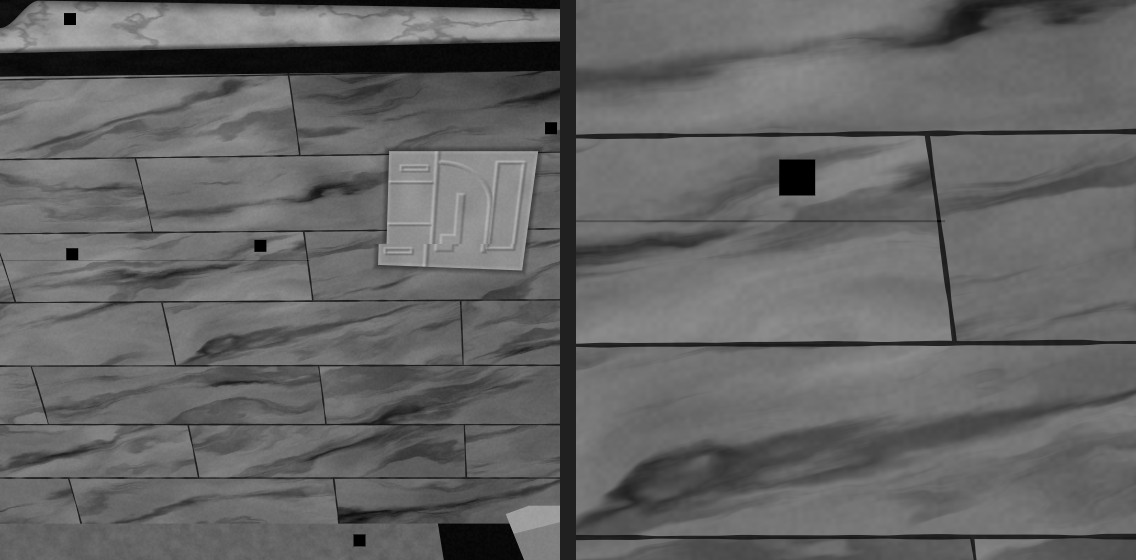
Left, the full canvas; right, a detail of the centre.
Reproduce this texture procedurally as a Shadertoy shader.

```glsl
// Grey veined marble planks in receding staggered rows, with a stone ledge, a moulded plate and a floor strip.

const float ROWS = 7.0;
const float GROUT_TONE = 0.07;
const float GAP_TONE = 0.03;

float hash(vec2 p) {
    vec3 q = fract(vec3(p.xyx) * 0.1031);
    q += dot(q, q.yzx + 33.33);
    return fract((q.x + q.y) * q.z);
}

float noise(vec2 p) {
    vec2 i = floor(p), f = fract(p);
    f = f * f * (3.0 - 2.0 * f);
    return mix(mix(hash(i), hash(i + vec2(1, 0)), f.x),
               mix(hash(i + vec2(0, 1)), hash(i + vec2(1, 1)), f.x), f.y);
}

float fbm(vec2 p) {
    float sum = 0.0, amp = 0.5;
    for (int i = 0; i < 5; i++) {
        sum += amp * noise(p);
        p = p * 2.03 + 17.3;
        amp *= 0.5;
    }
    return sum;
}

float box(vec2 p, vec2 halfSize) {
    vec2 d = abs(p) - halfSize;
    return length(max(d, 0.0)) + min(max(d.x, d.y), 0.0);
}

// Coverage of a signed distance, softened over one pixel
float fill(float d, float px) { return clamp(0.5 - d / px, 0.0, 1.0); }

// Tone offset of the stone: clouds, fine streaks and one broad vein per plank
float marble(vec2 p, vec2 centre, float seed) {
    float slope = mix(0.06, 0.26, hash(vec2(seed, 3.0)));
    vec2 s = vec2(p.x, p.y + slope * p.x);
    vec2 shift = vec2(seed * 7.3, seed * 3.1);
    float warp = fbm(s * vec2(5.0, 14.0) + shift);
    float grain = fbm(vec2(s.x * 5.0, s.y * 42.0 + warp * 5.0) + shift);
    float cloud = fbm(s * vec2(9.0, 26.0) + warp * 2.0 + shift);
    float streak = smoothstep(0.53, 0.76, grain);
    float line = s.y - centre.y - slope * centre.x + (warp - 0.48) * 0.09;
    float width = 0.003 + 0.018 * noise(vec2(p.x * 9.0, seed));
    float vein = 1.0 - smoothstep(0.0, width, abs(line));
    vein *= smoothstep(0.3, 0.6, fbm(s * vec2(9.0, 60.0) + shift));
    return (cloud - 0.48) * 0.22 - 0.13 * streak - 0.18 * vein;
}

// Rows shrink downwards; joints lean and alternate by half a plank
float planks(vec2 p, float px) {
    float y = p.y + (p.x - 0.5) * 0.022 * max(1.0 - p.y / 0.7, 0.0);
    float depth = (0.1494 - sqrt(max(0.02232 - 0.01964 * (y - 0.134), 0.0))) / 0.00982;
    float row = clamp(floor(depth), 0.0, ROWS - 1.0);
    float f = depth - row;
    float height = 0.1494 - 0.00982 * depth;
    float spacing = 0.58 - 0.019 * row;
    float start = 0.526 + 0.0125 * row - 0.5 * spacing * mod(row, 2.0);
    float x = p.x - (0.32 - 0.34 * p.x) * (f - 0.5) * height;
    float along = (x - start) / spacing;
    float column = floor(along);
    float seed = 1.0 + row * 5.0 + column * 2.0 + 9.0 * hash(vec2(column + 4.0, row));

    float light = 0.485 - 0.05 * p.y - 0.06 * smoothstep(0.35, 1.0, p.x);
    light -= 0.13 * smoothstep(0.35, 0.8, p.x) * (1.0 - smoothstep(0.13, 0.26, p.y));
    light += (hash(vec2(seed, 8.0)) - 0.5) * 0.04;
    vec2 centre = vec2(start + (column + 0.5) * spacing, p.y + (0.5 - f) * height);
    float tone = light + marble(p, centre, seed);

    // Grout of uneven width, and a faint seam along one plank
    float wear = 0.0007 + 0.0011 * noise(p * 60.0);
    float rowEdge = min(abs(f), abs(1.0 - f)) * height;
    float joint = min(fract(along), 1.0 - fract(along)) * spacing;
    tone = mix(tone, GROUT_TONE, 0.85 * fill(min(rowEdge, joint) - wear, px));
    float seam = fill(max(abs(p.y - 0.465) - 0.0006, p.x - 0.553), px);
    return tone - 0.12 * seam;
}

float raised(float d) { return 1.0 - smoothstep(-0.012, 0.012, d); }

// Relief of the plate in its own 0..1 coordinates
float plateHeight(vec2 q) {
    float d = abs(q.x - 0.32) - 0.012;
    for (float i = 0.0; i < 2.0; i++) {
        d = min(d, abs(box(q - vec2(0.17 - 0.04 * i, 0.14 + 0.71 * i), vec2(0.09, 0.02))) - 0.006);
        d = min(d, box(q - vec2(0.15, 0.26 + 0.36 * i), vec2(0.15, 0.008)));
    }
    float arc = abs(length(vec2(q.x - 0.33, min(q.y - 0.47, 0.0))) - 0.38) - 0.014;
    d = min(d, max(arc, max(0.33 - q.x, q.y - 0.86)));
    d = min(d, box(q - vec2(0.5, 0.58), vec2(0.025, 0.22)));
    d = min(d, box(q - vec2(0.44, 0.78), vec2(0.06, 0.07)));
    d = min(d, abs(box(q - vec2(0.82, 0.46), vec2(0.09, 0.37))) - 0.01);
    return raised(d);
}

float plate(float under, vec2 p, float px) {
    float v = (p.y - 0.27) / 0.208;
    float left = 0.695 - 0.006 * v - 0.014 * step(0.8, v), right = 0.961 - 0.028 * v;
    vec2 q = vec2((p.x - left) / (right - left), v);
    float d = max(max(left - p.x, p.x - right), max(0.27 - p.y, p.y - 0.473 - 0.01 * q.x));
    float relief = plateHeight(q) - plateHeight(q - vec2(0.016));
    float tone = 0.56 + 0.13 * relief + 0.05 * (noise(p * 30.0) - 0.5);
    tone += 0.06 * smoothstep(-0.008, 0.0, d);
    under *= 1.0 - 0.35 * (1.0 - smoothstep(0.0, 0.012, d));
    return mix(under, tone, fill(d, px));
}

// Lit stone ledge above a black gap
float ledge(float under, vec2 p, float px) {
    float tone = mix(under, GAP_TONE + 0.04 * noise(p * vec2(20.0, 90.0)) * (1.0 - p.x), fill(p.y - 0.137 + 0.011 * p.x, px));
    float top = 0.016 * p.x + 0.05 * (1.0 - smoothstep(0.0, 0.07, p.x));
    float bottom = 0.095 - 0.021 * p.x;
    float vein = smoothstep(0.05, 0.0, abs(fbm(p * vec2(8.0, 16.0) + 5.0) - 0.5));
    float stone = 0.59 + 0.3 * (fbm(p * vec2(14.0, 24.0)) - 0.5) - 0.13 * vein;
    stone *= smoothstep(-0.02, 0.035, p.y - top + 0.01) * (1.0 - 0.5 * smoothstep(0.012, 0.0, bottom - p.y));
    return mix(tone, stone, fill(max(top - p.y, p.y - bottom), px));
}

// Speckled strip, dark recess and pale corner block
float floorStrip(float under, vec2 p, float px) {
    float speckled = 0.39 + 0.1 * (fbm(p * 70.0) - 0.5);
    float tone = mix(GAP_TONE, speckled, fill(p.x - 0.782 - 0.16 * (p.y - 0.935), px));
    tone = mix(under, tone, fill(0.935 - p.y, px));
    float side = 0.903 + 0.4 * (p.y - 0.918) - p.x;
    float block = max(side, max(0.903 - p.y, 0.918 - p.y - 0.36 * (p.x - 0.903)));
    float facet = mix(0.62, 0.5, fill(0.955 - 0.25 * (p.x - 0.91) - p.y, px));
    return mix(tone, facet, fill(block, px));
}

void mainImage(out vec4 fragColor, in vec2 fragCoord) {
    vec2 p = fragCoord / iResolution.xy;
    p.y = 1.0 - p.y;
    float px = 1.0 / iResolution.y;
    float tone = planks(p, px);
    tone = plate(tone, p, px);
    tone = ledge(tone, p, px);
    tone = floorStrip(tone, p, px);
    tone += 0.025 * (noise(p * 300.0) - 0.5);

    // Small black square marks
    vec2 marks[5] = vec2[5](vec2(0.125, 0.034), vec2(0.984, 0.229), vec2(0.129, 0.454), vec2(0.465, 0.439), vec2(0.642, 0.965));
    for (int i = 0; i < 5; i++) tone = mix(tone, 0.0, fill(box(p - marks[i], vec2(0.0107)), px));
    fragColor = vec4(vec3(clamp(tone, 0.0, 1.0)), 1.0);
}
```
